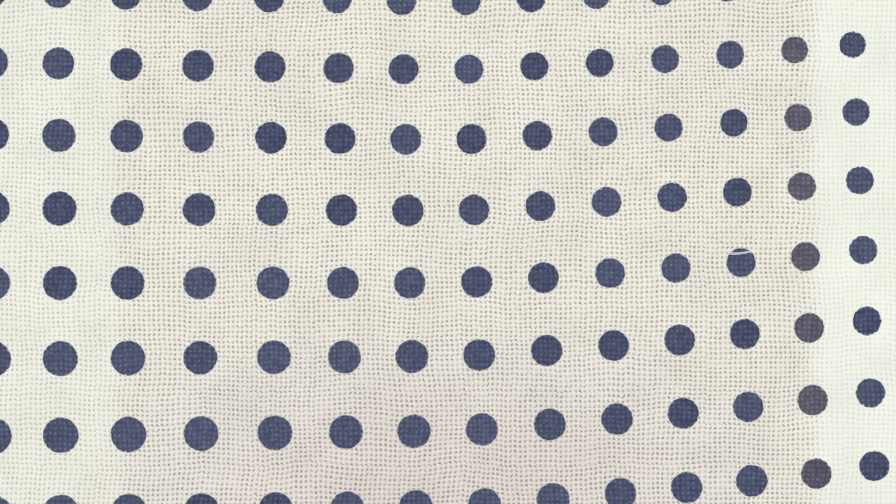
Reproduce this pattern procedurally as a WebGL 1 fragment shader.

```glsl
precision highp float;
// Navy polka dots printed on loosely woven off-white cotton.
// A bent lattice places the dots; each pixel checks the nine nearest cells.
// Crossed threads, soft folds and uneven ink give the cloth its wear.
uniform vec2 u_resolution;

const float COLUMNS = 13.4;  // column pitches across the canvas; the unit of length
const float THREADS = 13.6;  // threads per pitch
const float TAU = 6.28318;

float hash(vec2 p) {
  return fract(sin(dot(p, vec2(127.1, 311.7))) * 43758.5453);
}

float noise(vec2 p) {
  vec2 i = floor(p);
  vec2 f = fract(p);
  f = f * f * (3.0 - 2.0 * f);
  float low = mix(hash(i), hash(i + vec2(1.0, 0.0)), f.x);
  float high = mix(hash(i + vec2(0.0, 1.0)), hash(i + vec2(1.0, 1.0)), f.x);
  return mix(low, high, f.y);
}

// Height of the middle row, which rises towards the right
float middleRow(float column) {
  float k = max(column - 6.7, 0.0);
  return 4.232 - 0.056 * k - 0.0035 * k * k;
}

// Dot centre for a cell (column, row from the middle) on the pulled cloth
vec2 dotCentre(vec2 cell) {
  float c = cell.x;
  float tail = max(c - 8.0, 0.0);
  float x = c - 0.105 + 0.234 * smoothstep(1.5, 5.0, c)
          - 0.0052 * tail * tail - 0.087 * smoothstep(12.0, 13.0, c);
  float lean = 0.007 + 0.047 * smoothstep(2.0, 10.0, c);
  float y = middleRow(c) + cell.y * (1.127 - 0.0059 * c) + 0.0087 * cell.y * cell.y;
  return vec2(x + cell.y * lean, y);
}

float dotRadius(vec2 cell) {
  return 0.258 - 0.0038 * cell.x + 0.005 * cell.y + 0.008 * (hash(cell) - 0.5);
}

// Openings between crossed threads, 0 on thread and 1 in a gap
float weaveGaps(vec2 p, float pixel) {
  vec2 bend = vec2(noise(p * 1.3), noise(p * 1.3 + 19.0));
  vec2 q = p * THREADS + 1.2 * bend;
  vec2 id = floor(q);
  vec2 slip = vec2(hash(vec2(id.y, 3.0)), hash(vec2(id.x, 8.0)));
  vec2 wave = 0.5 + 0.5 * cos(TAU * (q + 0.25 * slip));
  float gap = wave.x * wave.y * (0.5 + hash(id)) + 0.12 * (wave.x + wave.y);
  float resolved = 1.0 - smoothstep(0.45, 0.9, pixel * THREADS);
  return mix(0.37, gap, resolved);
}

// Unprinted cloth: lit edges, folds near both sides, greyer lower middle
vec3 clothColour(vec2 p, float gaps) {
  float left = 1.0 - smoothstep(1.6, 2.0, p.x);
  float right = smoothstep(11.9, 12.4, p.x);
  float lit = max(0.55 * left, right);
  vec3 thread = mix(vec3(0.95, 0.94, 0.90), vec3(0.95, 0.97, 0.92), lit);
  vec3 cloth = mix(thread, vec3(0.74, 0.72, 0.68), gaps * (0.85 - 0.6 * lit));
  vec2 low = (p - vec2(6.6, 7.5)) / vec2(4.5, 2.2);
  cloth -= vec3(0.055, 0.07, 0.06) * exp(-dot(low, low));
  return cloth + 0.03 * (noise(p * 2.2) - 0.5);
}

// Ink: uneven per dot, browner where the cloth folds
vec3 inkColour(vec2 p, vec2 cell, float gaps) {
  float fold = smoothstep(11.5, 12.0, cell.x) * (1.0 - smoothstep(12.0, 12.5, cell.x));
  vec3 ink = mix(vec3(0.31, 0.33, 0.43), vec3(0.36, 0.35, 0.41), fold);
  float mottle = noise(p * 22.0) - 0.5;
  return ink + 0.04 * (hash(cell + 5.0) - 0.5) + 0.07 * mottle + 0.07 * (gaps - 0.37);
}

// Pale curved scratch across the top of one dot
float scratch(vec2 d, float pixel) {
  float line = abs(d.y + 0.14 + 0.12 * d.x + 0.6 * d.x * d.x);
  float ends = 1.0 - smoothstep(0.14, 0.2, abs(d.x));
  return ends * (1.0 - smoothstep(0.012, 0.012 + pixel, line));
}

void main() {
  vec2 fromTop = vec2(gl_FragCoord.x, u_resolution.y - gl_FragCoord.y);
  float pixel = COLUMNS / u_resolution.x;
  vec2 p = fromTop * pixel;
  float gaps = weaveGaps(p, pixel);
  vec3 colour = clothColour(p, gaps);

  // Threads fray the printed edge a little
  float fray = 0.014 * (noise(p * 24.0) - 0.5) + 0.008 * (gaps - 0.37);
  float column = floor(p.x + 0.5);
  vec2 nearest = vec2(column, floor((p.y - middleRow(column)) / 1.1 + 0.5));
  for (int j = -1; j <= 1; j++) {
    for (int i = -1; i <= 1; i++) {
      vec2 cell = nearest + vec2(float(i), float(j));
      vec2 d = p - dotCentre(cell);
      float edge = length(d) - dotRadius(cell) + fray;
      float soft = 0.7 * pixel + 0.006;
      float cover = 1.0 - smoothstep(-soft, soft, edge);
      vec3 ink = inkColour(p, cell, gaps);
      float marked = 1.0 - step(0.5, length(cell - vec2(11.0, 0.0)));
      ink = mix(ink, vec3(0.82, 0.83, 0.83), 0.8 * marked * scratch(d, pixel));
      colour = mix(colour, ink, cover);
    }
  }
  gl_FragColor = vec4(clamp(colour, 0.0, 1.0), 1.0);
}
```
